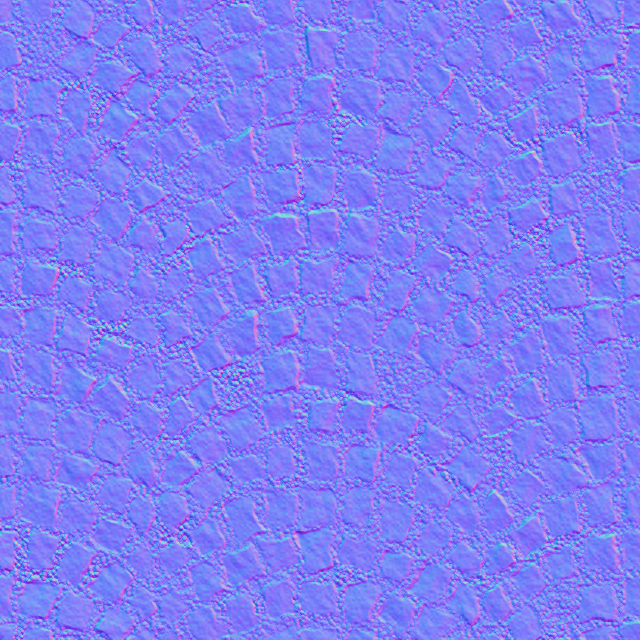
Write a Shadertoy shader that draws this texture map.

```glsl
// Normal map of worn cobblestones laid in fan-shaped arcs, bedded in coarse gravel.

const float FAN_WIDTH = 0.5;         // horizontal distance between arc crowns
const float FAN_RADIUS = 0.3536;     // arcs reach 45 degrees where fans meet
const float FAN_ANGLE = 1.5708;      // opening angle of one fan
const float STONES_PER_ARC = 9.0;
const float ROW_PITCH = 1.0 / 14.0;
const float MISSING_SHARE = 0.04;    // stones lost to gravel
const float CORNER = 0.008;          // corner rounding of a stone
const float BEVEL = 0.0065;          // width of the worn rim
const float JOINT = 0.002;           // least half-width of a joint
const float STONE_HEIGHT = 0.0014;
const float TILT = 0.11;             // spread of the stone slopes
const float FACET_SLOPE = 0.09;
const float PEBBLES = 185.0;         // pebbles across the canvas
const float PEBBLE_HEIGHT = 0.0013;
const float SAMPLE_STEP = 0.0015;    // distance for the slope estimate
const vec3 AXIS_SCALE = vec3(1.0, 1.0, 0.955); // slightly muted upward axis

float hash1(vec2 p) {
    vec3 q = fract(p.xyx * 0.1031);
    q += dot(q, q.yzx + 33.33);
    return fract((q.x + q.y) * q.z);
}

vec2 hash2(vec2 p) {
    return vec2(hash1(p + 17.0), hash1(p + 71.0));
}

float noise(vec2 p) {
    vec2 i = floor(p), f = fract(p);
    f = f * f * (3.0 - 2.0 * f);
    float low = mix(hash1(i), hash1(i + vec2(1, 0)), f.x);
    float high = mix(hash1(i + vec2(0, 1)), hash1(i + vec2(1, 1)), f.x);
    return mix(low, high, f.y);
}

// Noise centred on zero
float bumps(vec2 p) {
    return noise(p) - 0.5;
}

mat2 rotation(float a) {
    return mat2(cos(a), sin(a), -sin(a), cos(a));
}

float roundedBox(vec2 p, vec2 halfSize, float radius) {
    vec2 d = abs(p) - halfSize + radius;
    return length(max(d, 0.0)) + min(max(d.x, d.y), 0.0) - radius;
}

// Small pebbles of mixed size in grit, with a few rough, broken patches
float gravelHeight(vec2 p) {
    vec2 g = p * PEBBLES, cell = floor(g);
    float dome = 0.0;
    for (int y = -1; y <= 1; y++)
    for (int x = -1; x <= 1; x++) {
        vec2 id = cell + vec2(x, y);
        vec2 d = g - id - hash2(id);
        float size = mix(0.15, 1.0, hash1(id + 5.0));
        dome = max(dome, size - dot(d, d) / size);
    }
    float broken = smoothstep(0.70, 0.88, noise(p * vec2(11, 19) + 40.0));
    float roughness = mix(0.7, 1.2, noise(p * 14.0 + 7.0)) + 0.7 * broken;
    float grit = 0.0021 * bumps(p * 205.0) + 0.0011 * bumps(p * 110.0);
    return roughness * (PEBBLE_HEIGHT * (dome - 0.6) + grit) + 0.0016 * bumps(p * 45.0);
}

// Chiselled grain shared by all stone faces
float stoneGrain(vec2 p) {
    vec2 along = rotation(0.9) * p;
    return 0.0017 * bumps(p * 38.0) + 0.0016 * bumps(along * vec2(45, 95))
         + 0.0008 * bumps(p * 125.0) + 0.0006 * bumps(p * 230.0);
}

// Signed distance to the nearest stone, with a joint kept free between neighbours;
// the local position and id of the stone are returned too
float nearestStone(vec2 p, out vec2 local, out vec2 stoneId) {
    float fan = floor(p.x / FAN_WIDTH + 0.5);
    float angle = asin((p.x - fan * FAN_WIDTH) / FAN_RADIUS);
    float column = floor((fan + angle / FAN_ANGLE + 0.5) * STONES_PER_ARC);
    float best = 1.0, second = 1.0;
    local = vec2(0);
    stoneId = vec2(0);
    for (int i = -1; i <= 1; i++) {
        float c = column + float(i);
        float f = floor((c + 0.5) / STONES_PER_ARC);
        float a = ((c + 0.5) / STONES_PER_ARC - f - 0.5) * FAN_ANGLE;
        vec2 crown = vec2(f * FAN_WIDTH, 0) + FAN_RADIUS * vec2(sin(a), cos(a));
        float row = floor((p.y - crown.y) / ROW_PITCH + 0.5);
        for (int j = -1; j <= 1; j++) {
            vec2 id = vec2(c, row + float(j));
            if (hash1(id + 3.0) < MISSING_SHARE) continue;
            vec2 center = crown + vec2(0, id.y * ROW_PITCH) + 0.009 * (hash2(id) - 0.5);
            vec2 q = rotation(a + 0.26 * (hash1(id + 9.0) - 0.5)) * (p - center);
            vec2 skew = hash2(id + 23.0) - 0.5;
            vec2 shape = q * (1.0 + 10.0 * skew * q.yx) + 0.25 * skew.yx * q.yx;
            vec2 space = vec2(FAN_RADIUS * FAN_ANGLE / STONES_PER_ARC, ROW_PITCH * cos(a));
            vec2 halfSize = 0.5 * space * mix(vec2(0.72), vec2(0.98), hash2(id + 31.0));
            float d = roundedBox(shape, halfSize, CORNER);
            second = min(second, max(d, best));
            if (d < best) { best = d; local = q; stoneId = id; }
        }
    }
    return max(best, 0.5 * (best - second) + JOINT);
}

float surfaceHeight(vec2 p) {
    vec2 wobble = vec2(bumps(p * 32.0), bumps(p * 32.0 + 50.0));
    vec2 chips = vec2(bumps(p * 95.0), bumps(p * 95.0 + 80.0));
    vec2 q, id;
    float d = nearestStone(p + 0.009 * wobble + 0.005 * chips, q, id);

    // Tilted face, broken by one sloping facet
    vec2 slope = TILT * (hash2(id + 47.0) - 0.5) + vec2(0.035, 0.0);
    float turn = 6.2832 * hash1(id + 61.0);
    float facet = max(dot(q, vec2(cos(turn), sin(turn))) - 0.014 * hash1(id + 67.0), 0.0);
    float rise = hash1(id + 83.0);
    float stone = STONE_HEIGHT * mix(0.2, 1.4, rise * rise)
                + dot(q, slope) - FACET_SLOPE * facet + stoneGrain(p);
    return mix(gravelHeight(p), stone, smoothstep(0.001, -BEVEL, d));
}

void mainImage(out vec4 fragColor, in vec2 fragCoord) {
    vec2 p = fragCoord / iResolution.xy;
    vec2 e = vec2(SAMPLE_STEP, 0);
    float h = surfaceHeight(p);
    vec2 slope = vec2(surfaceHeight(p + e.xy), surfaceHeight(p + e.yx)) - h;
    vec3 normal = normalize(vec3(-slope / SAMPLE_STEP, 1.0));
    fragColor = vec4(0.5 + 0.5 * AXIS_SCALE * normal, 1.0);
}
```
